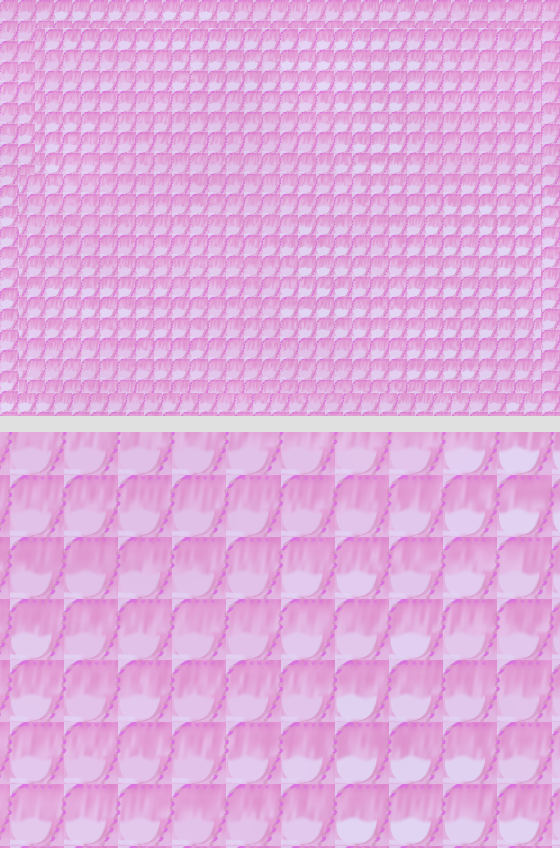
Top, the full canvas; bottom, a detail of the centre.
A WebGL 2 fragment shader for this pattern:

```glsl
#version 300 es
precision highp float;
uniform vec2 u_resolution;
out vec4 outColor;

const vec2 REPEATS = vec2(31.0, 20.2);
const vec2 GRID_PHASE = vec2(-0.51, 0.23);
const vec2 BORDER_SHIFT = vec2(-0.48, -0.43);
const vec4 BORDER = vec4(0.034, 0.055, 0.966, 0.932); // left, bottom, right, top
const float BEADS = 7.0;
const float BEAD_WIDTH = 0.032;
const float STREAK_STRENGTH = 0.09;

const vec3 ROSE = vec3(0.88, 0.57, 0.82);
const vec3 PINK = vec3(0.89, 0.63, 0.84);
const vec3 LILAC = vec3(0.89, 0.72, 0.89);
const vec3 PALE = vec3(0.89, 0.84, 0.96);
const vec3 SHADE = vec3(0.78, 0.50, 0.68);
const vec3 MAGENTA = vec3(0.86, 0.45, 0.88);

float hash(vec2 p) {
    p = fract(p * vec2(0.1031, 0.1137));
    p += dot(p, p.yx + 33.33);
    return fract((p.x + p.y) * p.x * 17.3);
}

float noise(vec2 p) {
    vec2 i = floor(p), f = fract(p);
    f = f * f * (3.0 - 2.0 * f);
    return mix(mix(hash(i), hash(i + vec2(1, 0)), f.x),
               mix(hash(i + vec2(0, 1)), hash(i + vec2(1, 1)), f.x), f.y);
}

// Horizontal position of the overlapping left edge at depth y
float foldEdge(float y) {
    float top = 0.3 * pow(clamp(1.0 - y / 0.32, 0.0, 1.0), 2.0);
    float tail = -0.28 * pow(clamp((y - 0.45) / 0.55, 0.0, 1.0), 1.2);
    return top + tail;
}

// One scale; p runs right and down from the top left of its cell.
vec3 scaleColor(vec2 p, vec2 id, float aa) {
    // The right neighbour overlaps, so its tail belongs to the next column
    float teeth = sin(p.y * BEADS * 6.2832);
    float jag = 0.018 * teeth;
    float next = step(foldEdge(p.y) + 1.0 + jag, p.x);
    float edgeDist = min(abs(p.x - foldEdge(p.y) - jag), abs(p.x - 1.0 - foldEdge(p.y) - jag));
    float slope = (foldEdge(p.y + 0.01) - foldEdge(p.y - 0.01)) / 0.02;
    edgeDist /= sqrt(1.0 + slope * slope);

    float glow = noise(id * 0.27 + 40.0);
    glow = clamp(1.7 * glow - 0.45 + 0.5 * (hash(id + 90.0) - 0.5), 0.0, 1.0);

    // Dome tone: dark crown fading down, with fine vertical streaks
    float streak = noise(vec2(p.x * 12.0 + 2.0 * p.y, p.y * 3.5) + id * 7.0) - 0.5;
    vec3 color = mix(ROSE, PINK, smoothstep(0.02, 0.2, p.y));
    color = mix(color, LILAC, smoothstep(0.2, 0.62, p.y + 0.3 * streak) * 0.85);
    color += vec3(0.3, 1.0, 0.6) * streak * STREAK_STRENGTH;

    // Tail wedge: a small darker scale with a lighter foot
    vec3 wedge = mix(PINK, LILAC, smoothstep(0.72, 0.95, p.y + 0.2 * streak));
    float wedgeMask = smoothstep(0.5, 0.6, p.y) * smoothstep(0.68, 0.76, p.x);
    color = mix(color, wedge, max(next, wedgeMask) * step(0.45, p.y));

    // Light shell, wide at a wavy brim and tapering to its foot
    float brim = 0.57 + 0.035 * sin(p.x * 11.0 + 1.5 * hash(id));
    float depth = clamp((p.y - 0.55) / 0.43, 0.0, 1.0);
    float halfWidth = 0.37 * sqrt(1.0 - depth * depth * depth);
    float shell = smoothstep(-aa, aa, halfWidth - abs(p.x - 0.41 + 0.04 * depth));
    shell *= smoothstep(brim - 0.04, brim + 0.06, p.y) * (1.0 - next);
    shell *= 1.0 - smoothstep(0.92, 0.99, p.y);
    color = mix(color, mix(LILAC, PALE, 0.35 + 0.65 * glow), shell);

    // Soft pink shadow below the shell
    float rimDist = abs(p.x - 0.41 - halfWidth);
    float shadow = (1.0 - smoothstep(0.02, 0.05 + aa, rimDist)) * smoothstep(0.62, 0.8, p.y);
    color = mix(color, SHADE, shadow * 0.3);

    // Pale flecks at the upper corner and the left foot
    float corner = smoothstep(-aa, aa, foldEdge(p.y) - p.x) * step(p.y, 0.3);
    float foot = (1.0 - smoothstep(0.02, 0.05 + aa, abs(p.y - 0.94 - 0.05 * p.x)))
               * (1.0 - smoothstep(0.25, 0.4, p.x));
    color = mix(color, PALE, max(corner * 0.75, foot * 0.8));

    // Serrated crown between the upper corners
    float crownTeeth = sin(p.x * BEADS * 6.2832);
    float crownDist = abs(p.y - 0.035 - 0.015 * crownTeeth);
    float crown = (1.0 - smoothstep(0.01, BEAD_WIDTH + aa, crownDist))
                * smoothstep(0.2, 0.3, p.x) * (1.0 - smoothstep(0.75, 0.95, p.x));
    color = mix(color, mix(SHADE, MAGENTA, step(0.0, crownTeeth)),
                crown * smoothstep(-0.5, 0.6, crownTeeth) * 0.6);

    // Dotted overlap edge: magenta beads with muted gaps
    float beads = smoothstep(-0.3, 0.4, teeth);
    float line = 1.0 - smoothstep(BEAD_WIDTH * 0.5, BEAD_WIDTH + aa, edgeDist);
    vec3 lineColor = mix(SHADE, MAGENTA, beads);
    return mix(color, lineColor, line * mix(0.4, 0.95, beads));
}

void main() {
    vec2 uv = gl_FragCoord.xy / u_resolution;
    vec2 grid = uv * REPEATS + GRID_PHASE;

    // Border strip is offset by about half a cell, wider at upper left
    float left = BORDER.x + 0.028 * step(0.58, uv.y);
    bool inBorder = uv.x < left || uv.x > BORDER.z || uv.y < BORDER.y || uv.y > BORDER.w;
    if (inBorder) grid += BORDER_SHIFT;

    vec2 id = floor(grid);
    vec2 cell = fract(grid);
    float aa = 0.6 * REPEATS.x / u_resolution.x;
    vec3 color = scaleColor(vec2(cell.x, 1.0 - cell.y), id + 50.0, aa);

    // Gentle drift of tone across the sheet
    color += 0.02 * (noise(uv * vec2(7.0, 5.0) + 12.0) - 0.5);
    outColor = vec4(clamp(color, 0.0, 1.0), 1.0);
}
```
